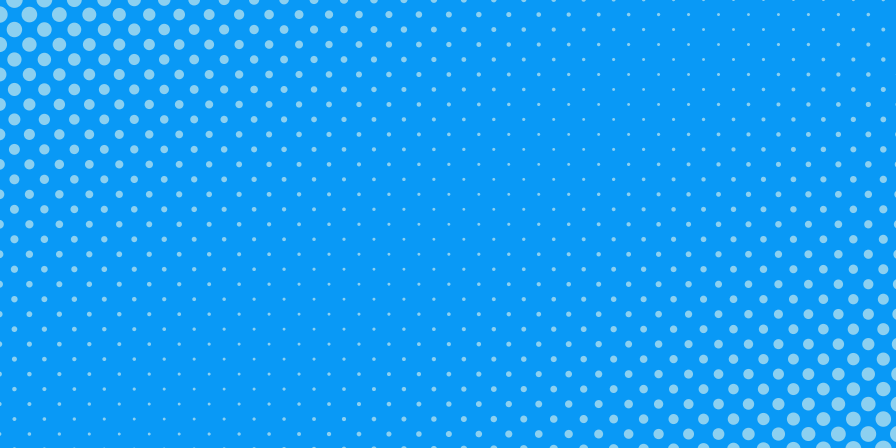
Write a Shadertoy shader that draws this background.

```glsl
// A blue halftone backdrop: pale dots on a diagonal lattice over flat blue.
// Each pixel finds its nearest lattice point; the dot there grows with the
// distance of that point from a slanted line through the canvas centre.

const vec3 SKY_BLUE = vec3(0.036, 0.6, 0.966);
const vec3 PALE_DOT = vec3(0.55, 0.815, 0.94);

// Lengths are in canvas heights.
const float HALF_PITCH = 0.03344;
const vec2 LATTICE_ORIGIN = vec2(0.0656, 0.0312);
const vec2 GROWTH_DIRECTION = vec2(0.571, -0.821);
const float MIN_RADIUS = 0.0031;
const float RADIUS_GAIN = 0.0164;
const float GROWTH_POWER = 1.6;

// Nearest point of a staggered lattice, whose odd rows shift by halfPitch.
vec2 nearestDot(vec2 p, vec2 origin, float halfPitch) {
    vec2 q = (p - origin) / halfPitch;
    vec2 cell = floor(0.5 * vec2(q.x + q.y, q.x - q.y) + 0.5);
    return origin + halfPitch * vec2(cell.x + cell.y, cell.x - cell.y);
}

// Radius grows on both sides of the line through the middle.
float dotRadius(vec2 dotCentre, vec2 middle) {
    float lineDistance = abs(dot(dotCentre - middle, GROWTH_DIRECTION));
    return MIN_RADIUS + RADIUS_GAIN * pow(lineDistance, GROWTH_POWER);
}

// Disc coverage with an edge one pixel wide.
float discMask(vec2 p, vec2 centre, float radius, float pixel) {
    return clamp((radius - length(p - centre)) / pixel + 0.5, 0.0, 1.0);
}

void mainImage(out vec4 fragColor, in vec2 fragCoord) {
    float pixel = 1.0 / iResolution.y;
    vec2 p = fragCoord * pixel;
    vec2 middle = 0.5 * iResolution.xy * pixel;

    vec2 centre = nearestDot(p, LATTICE_ORIGIN, HALF_PITCH);
    float mask = discMask(p, centre, dotRadius(centre, middle), pixel);

    fragColor = vec4(mix(SKY_BLUE, PALE_DOT, mask), 1.0);
}
```
